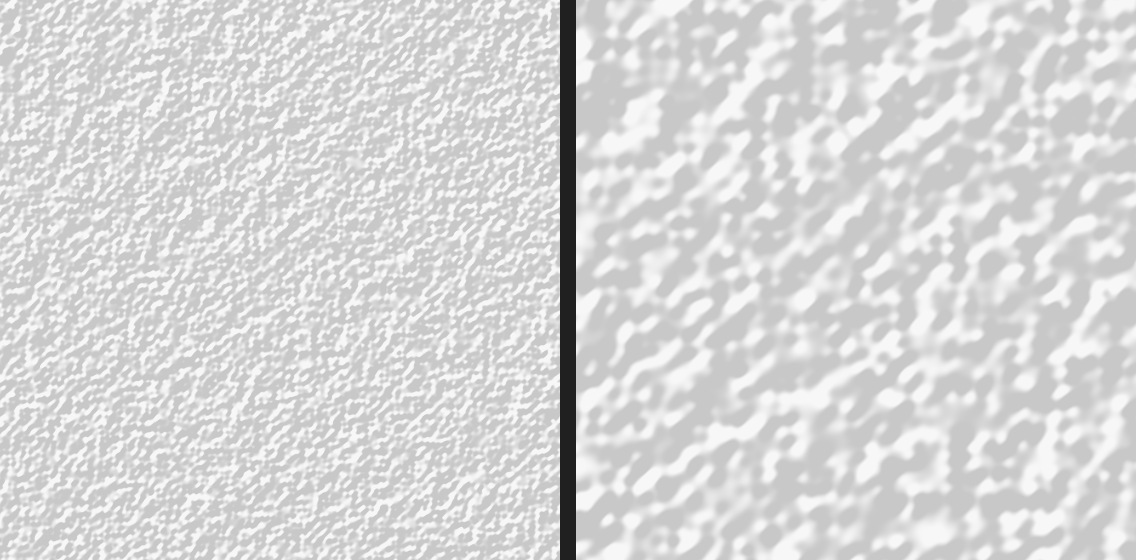
Left, the full canvas; right, a detail of the centre.
Reproduce this texture procedurally as a Shadertoy shader.

```glsl
vec3 hash3(vec2 cell) {
    vec3 q = fract(cell.xyx * vec3(0.1031, 0.1030, 0.0973));
    q += dot(q, q.yxz + 33.33);
    return fract((q.xxy + q.yzz) * q.zyx);
}

// Slope towards the light of soft bumps and dents, one per jittered cell
float bumpSlope(vec2 p) {
    vec2 towardsLight = normalize(vec2(-0.68, 0.74));
    vec2 cell = floor(p);
    float slope = 0.0;
    for (int y = -1; y <= 1; y++) {
        for (int x = -1; x <= 1; x++) {
            vec2 neighbour = cell + vec2(x, y);
            vec3 rnd = hash3(neighbour + 200.0);
            vec2 offset = p - neighbour - mix(vec2(0.3), vec2(0.7), rnd.xy);
            float height = 2.0 * rnd.z - 1.0;
            slope += height * dot(offset, towardsLight) * exp(-4.0 * dot(offset, offset));
        }
    }
    return slope;
}

void mainImage(out vec4 fragColor, in vec2 fragCoord) {
    vec2 uv = fragCoord / iResolution.y;

    // Upright fine grain, longer ridges and faint broad relief
    float slope = bumpSlope(uv * 98.0);
    slope += 0.45 * bumpSlope(uv * 53.0 + 17.3);
    slope += 0.18 * bumpSlope(uv * 23.0 + 41.7);

    // Lit faces brighten, shaded faces stay flat grey
    float light = smoothstep(-0.072, 0.145, slope);
    vec3 shadeGrey = vec3(0.785);
    vec3 litWhite = vec3(0.968);
    fragColor = vec4(mix(shadeGrey, litWhite, light), 1.0);
}
```
